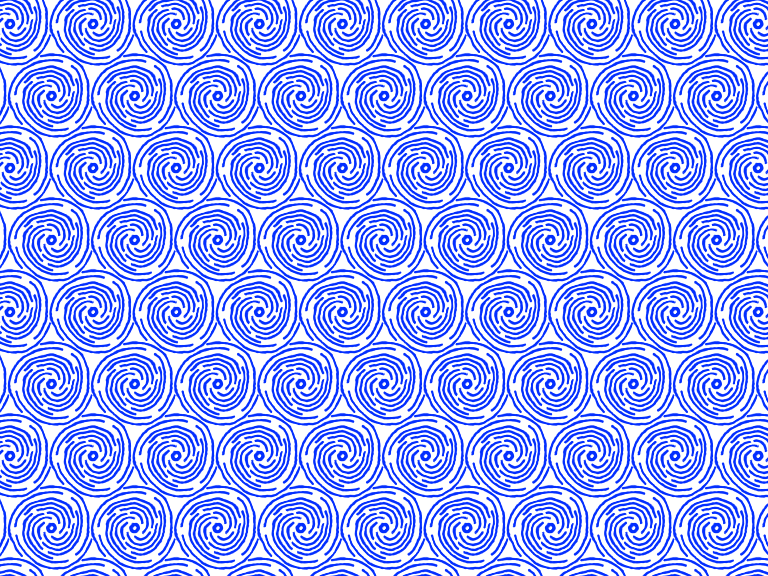
Write a WebGL 2 fragment shader that draws this pattern.

```glsl
#version 300 es
precision highp float;
// Hand-inked blue whorls on white, set on a hexagonal lattice of eight rows.
// Each whorl has three long and three short spiral arms, broken into strokes
// with round ends, around a small ring; noise makes the ink lines waver.
uniform vec2 u_resolution;
out vec4 fragColor;

#define ROWS 8.0            // lattice rows per canvas height
#define LATTICE_Y 0.08333   // height of the first full row of centres
#define INK vec3(0.01, 0.18, 1.0)
#define PAPER vec3(1.0)
#define HALF_LINE 0.0142    // half line width; 1 = spacing of whorls
#define ARM_TIP 1.815       // angle of the first outer tip
#define ARM_END 4.1         // arm length in thirds of a turn
#define SHORT_START 2.1     // where the short arms begin
#define STROKE 1.4          // stroke and gap length in thirds of a turn
#define GAP 0.14
#define BULGE 0.033         // rounded-triangle outline
#define WOBBLE 0.02

const float THIRD_TURN = 2.0943951;
const float ROW_STEP = 0.8660254;

float hash(vec2 p) {
    return fract(sin(dot(p, vec2(127.1, 311.7))) * 43758.5453);
}

float noise(vec2 p) {
    vec2 i = floor(p), f = fract(p);
    f = f * f * (3.0 - 2.0 * f);
    return mix(mix(hash(i), hash(i + vec2(1, 0)), f.x),
               mix(hash(i + vec2(0, 1)), hash(i + vec2(1, 1)), f.x), f.y);
}

vec2 waver(vec2 p) {
    return vec2(noise(p), noise(p + 37.0)) - 0.5;
}

// Signed distance to the arm that starts at t = start, t in thirds of a turn
float armDistance(float r, float turn, float start) {
    float d = 1.0;
    for (int n = -1; n < 5; n++) {
        float t = fract(turn) + float(n);
        float q = clamp(t, start, ARM_END);
        float radius = 0.511 - 0.0505 * q - 0.0114 * q * q;
        float slope = (0.0505 + 0.0228 * q) / (THIRD_TURN * radius);
        // Distance along the arm to the nearest stroke end, zero on a stroke
        float u = mod(q - start, STROKE);
        float along = max(0.0, min(u - STROKE + GAP, STROKE - u));
        along = max(along, abs(t - q)) * THIRD_TURN * radius;
        float across = (r - radius) * inversesqrt(1.0 + slope * slope);
        d = min(d, length(vec2(across, along)));
    }
    return d - HALF_LINE;
}

float whorl(vec2 p) {
    // Central ring, kept steadier than the arms
    float ring = abs(length(p + 0.012 * waver(p * 30.0)) - 0.042) - 0.022;

    p += WOBBLE * waver(p * 11.0 + 5.0) + 0.006 * waver(p * 42.0);
    float angle = atan(p.y, p.x);
    float r = length(p) / (1.0 + BULGE * cos(3.0 * (angle - 0.873)));
    float turn = (ARM_TIP - angle) / THIRD_TURN;
    float arms = min(armDistance(r, turn, 0.0),
                     armDistance(r, turn + 0.5, SHORT_START));
    return min(ring, arms);
}

void main() {
    float scale = ROWS * ROW_STEP / u_resolution.y;
    vec2 origin = vec2(0.5, LATTICE_Y) * u_resolution;
    vec2 p = (gl_FragCoord.xy - origin) * scale;

    // Nearest two rows and two whorls in each, as outlines interlock
    float d = 1.0;
    for (int j = 0; j < 2; j++) {
        float row = floor(p.y / ROW_STEP) + float(j);
        float shift = 0.5 * mod(row, 2.0);
        for (int i = 0; i < 2; i++) {
            float column = floor(p.x - shift) + float(i);
            d = min(d, whorl(p - vec2(column + shift, row * ROW_STEP)));
        }
    }

    float ink = 1.0 - smoothstep(-0.65 * scale, 0.65 * scale, d);
    fragColor = vec4(mix(PAPER, INK, ink), 1.0);
}
```
